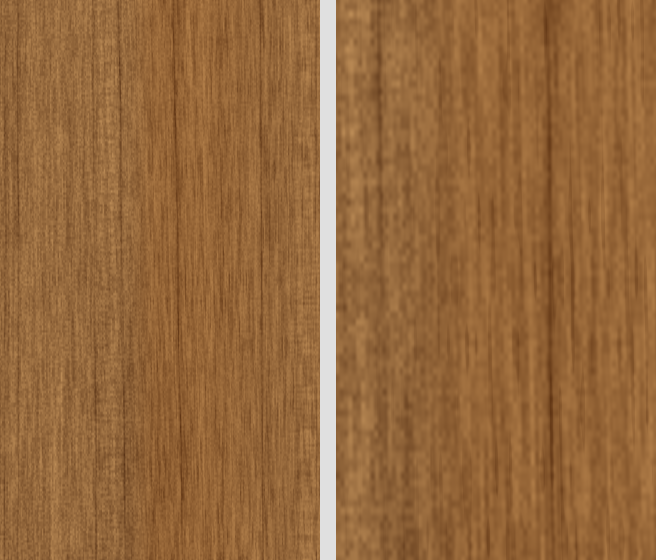
Left, the full canvas; right, a detail of the centre.
This texture is drawn by a Shadertoy shader. Its source:

```glsl
#define WOOD_COLOR vec3(0.583, 0.405, 0.230)
#define TONE_TINT vec3(1.0, 0.90, 0.65)
#define WARM_SHIFT vec3(0.012, -0.006, -0.018)
#define BAND_DEPTH 0.042
#define RING_DEPTH 0.048
#define STRAND_DEPTH 0.068
#define FIBER_DEPTH 0.105
#define FLECK_DEPTH 0.110
#define RAY_DEPTH 0.085
#define PORE_DEPTH 0.055
#define SEAM_DEPTH 0.120

const int SEAM_COUNT = 7;
// Seam positions as fractions of the canvas width
const float SEAMS[SEAM_COUNT] = float[](0.02, 0.06, 0.295, 0.38, 0.555, 0.82, 0.99);

// Integer hash, 0 to 1
float hash(vec2 cell) {
    uvec2 q = uvec2(ivec2(cell)) * uvec2(1597u, 3812u) + uvec2(911u, 357u);
    uint n = q.x * 747796u ^ q.y * 289133u;
    n = (n ^ (n >> 15)) * 73244475u;
    n = (n ^ (n >> 13)) * 26699u;
    n ^= n >> 16;
    return float(n & 65535u) / 65535.0;
}

// Smooth value noise centred on zero
float noise(vec2 p) {
    vec2 cell = floor(p);
    vec2 f = p - cell;
    f = f * f * (3.0 - 2.0 * f);
    float low = mix(hash(cell), hash(cell + vec2(1, 0)), f.x);
    float high = mix(hash(cell + vec2(0, 1)), hash(cell + vec2(1, 1)), f.x);
    return mix(low, high, f.y) - 0.5;
}

// Soft-edged bump around a centre
float bump(float x, float centre, float width) {
    float d = (x - centre) / width;
    return exp(-d * d);
}

// Thin dark lines with a wider shadow, fading along their length
float seams(vec2 p, float aspect) {
    float dark = 0.0;
    for (int i = 0; i < SEAM_COUNT; i++) {
        float id = float(i);
        float wander = 0.003 * noise(vec2(id * 7.3, p.y * 5.0 + id));
        float d = p.x - SEAMS[i] * aspect + wander;
        float fade = 0.75 + 0.6 * noise(vec2(id * 9.1 + 40.0, p.y * 6.0));
        float weight = mix(0.6, 1.0, hash(vec2(id, 71.0)));
        if (i == 4 || i == 5) weight = 1.1;
        dark += weight * fade * (0.95 * bump(d, 0.0, 0.0015) + 0.18 * bump(d, 0.003, 0.006));
    }
    return dark;
}

void mainImage(out vec4 fragColor, in vec2 fragCoord) {
    float aspect = iResolution.x / iResolution.y;
    vec2 p = fragCoord / iResolution.y;
    float across = p.x / aspect;

    // Grain leans near the middle and wavers gently
    vec2 g = p;
    g.x += 0.016 * (p.y - 0.5) * bump(across, 0.55, 0.25);
    g.x += 0.006 * noise(p * vec2(4.0, 1.8) + 17.0);

    // Plank zones: cross-flecked left, warm open grain right, ray bands
    float open = smoothstep(0.38, 0.50, across);
    float rays = bump(across, 0.34, 0.045) + bump(across, 0.96, 0.045);
    float warm = open * (1.0 - 0.7 * smoothstep(0.60, 0.95, across));

    // Long grain from broad bands down to fibers
    float tone = BAND_DEPTH * noise(g * vec2(20.0, 0.7) + 5.0);
    tone += RING_DEPTH * noise(g * vec2(85.0, 1.0) + 31.0);
    tone += STRAND_DEPTH * noise(g * vec2(190.0, 4.5) + 53.0);
    tone += FIBER_DEPTH * noise(g * vec2(390.0, 24.0) + 89.0);

    // Small flecks, ripples across the rays and short dark pores
    vec2 fleckScale = vec2(400.0, 240.0);
    tone += FLECK_DEPTH * mix(1.0, 0.65, open) * noise(g * fleckScale + 7.0);
    tone += RAY_DEPTH * rays * noise(g * vec2(60.0, 190.0) + 23.0);
    float pore = smoothstep(0.18, 0.34, noise(g * vec2(360.0, 26.0) + 61.0));
    tone -= PORE_DEPTH * mix(0.4, 1.0, open) * (pore - 0.12);

    // Overall shading and seams
    tone += 0.010 * bump(across, 0.20, 0.13) + 0.010 * rays;
    tone -= 0.016 * bump(across, 0.0, 0.08) + 0.010 * bump(across, 0.42, 0.06);
    tone -= SEAM_DEPTH * seams(g, aspect);

    vec3 color = WOOD_COLOR + TONE_TINT * tone + WARM_SHIFT * (warm - 0.3);
    fragColor = vec4(clamp(color, 0.0, 1.0), 1.0);
}
```
